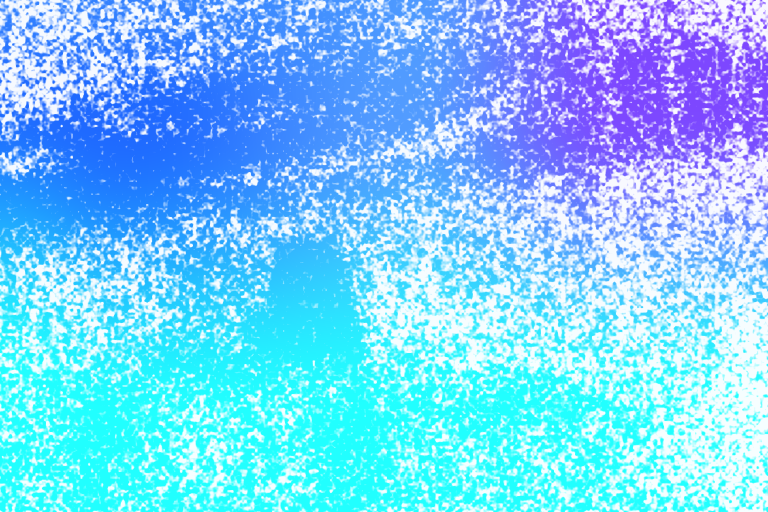
Give the GLSL for this background, as a Shadertoy shader.

```glsl
float hash(vec2 p) {
    vec3 q = fract(p.xyx * vec3(0.1031, 0.1030, 0.0973));
    q += dot(q, q.yzx + 33.33);
    return fract((q.x + q.y) * q.z);
}

float noise(vec2 p) {
    vec2 cell = floor(p), f = fract(p);
    f = f * f * (3.0 - 2.0 * f);
    float low = mix(hash(cell), hash(cell + vec2(1, 0)), f.x);
    float high = mix(hash(cell + vec2(0, 1)), hash(cell + vec2(1, 1)), f.x);
    return mix(low, high, f.y);
}

// Soft ellipse, 1 at its centre
float blob(vec2 p, vec2 centre, vec2 radius) {
    vec2 q = (p - centre) / radius;
    return exp(-dot(q, q));
}

// Paint beneath the white: blue and violet fading down to cyan
vec3 paintColour(vec2 p) {
    vec3 top = mix(vec3(0.12, 0.41, 1.0), vec3(0.32, 0.61, 1.0), smoothstep(0.25, 0.8, p.x));
    top = mix(top, vec3(0.49, 0.28, 1.0), smoothstep(0.8, 1.22, p.x));
    top = mix(top, vec3(0.25, 0.57, 1.0), 0.6 * smoothstep(0.8, 1.0, p.y) * smoothstep(1.0, 0.5, p.x));
    float edgeLift = 0.07 * smoothstep(0.25, 0.0, p.x) + 0.03 * smoothstep(0.5, 1.0, p.x);
    float fade = smoothstep(0.76, 0.18, p.y - edgeLift);
    return mix(top, vec3(0.13, 1.0, 1.0), fade);
}

// Share of white at each place, from 0 to 1
float whiteCover(vec2 p) {
    float x = p.x, y = p.y;

    // Worn areas above and below the sweeping band
    float upper = 0.73 + 0.27 * x - 0.1 * x * x;
    float lower = 0.535 + 0.17 * x - 0.035 * x * x;
    float above = smoothstep(-0.04, 0.06, y - upper);
    float below = smoothstep(-0.05, 0.06, lower - y);
    float side = (x - 0.7) / 0.7;
    float cover = above * (0.43 + 0.32 * side * side);
    cover += below * mix(0.52, 0.63, smoothstep(0.5, 1.1, x)) * mix(0.8, 1.0, smoothstep(0.15, 0.4, y));
    cover += 0.03 + 0.2 * smoothstep(0.5, 0.9, x) * (1.0 - above) * (1.0 - below);

    // Scuffs inside the band
    float scuff = (y - 0.64 - 0.23 * (x - 0.25) * (x - 0.25)) / mix(0.012, 0.036, smoothstep(0.3, 0.65, x));
    cover += 0.52 * exp(-scuff * scuff) * smoothstep(0.2, 0.5, x) * smoothstep(1.02, 0.85, x);
    cover += 0.6 * blob(p, vec2(0.04, 0.685), vec2(0.1, 0.035));
    cover += 0.4 * blob(p, vec2(0.27, 0.755), vec2(0.12, 0.03));
    cover += 0.45 * blob(p, vec2(0.53, 0.775), vec2(0.1, 0.03));
    cover += 0.25 * blob(p, vec2(0.98, 0.82), vec2(0.16, 0.07));
    cover += 0.2 * blob(p, vec2(1.5, 0.8), vec2(0.06, 0.12));

    // Upright scratches through the violet
    float scratch = (fract((x - 1.19) / 0.125 + 0.5) - 0.5) * 0.125 / 0.016;
    cover += 0.3 * exp(-scratch * scratch) * smoothstep(1.12, 1.17, x)
        * smoothstep(0.67, 0.73, y) * smoothstep(0.96, 0.88, y);

    // Denser white
    cover += 0.38 * blob(p, vec2(1.5, 0.17), vec2(0.2, 0.17));
    cover += 0.2 * blob(p, vec2(1.42, 0.64), vec2(0.18, 0.07));
    cover += 0.17 * blob(p, vec2(0.77, 0.37), vec2(0.08, 0.09));
    cover += 0.15 * blob(p, vec2(1.02, 0.3), vec2(0.16, 0.05));
    cover += 0.15 * blob(p, vec2(0.37, 0.14), vec2(0.09, 0.1));
    cover += 0.13 * blob(p, vec2(0.18, 0.43), vec2(0.14, 0.07));

    // Clearer paint
    cover -= 0.3 * blob(p, vec2(0.2, 0.16), vec2(0.09, 0.09));
    cover -= 0.25 * blob(p, vec2(0.44, 0.29), vec2(0.17, 0.06));
    cover -= 0.28 * blob(p, vec2(1.0, 0.21), vec2(0.14, 0.06));
    cover -= 0.25 * blob(p, vec2(0.69, 0.16), vec2(0.08, 0.16));
    cover -= 0.2 * blob(p, vec2(0.4, 0.47), vec2(0.07, 0.06));

    // Clean tapered gap
    float gap = abs(x - 0.605) - 0.055 - 0.23 * (0.53 - y);
    gap = smoothstep(0.02, -0.02, gap) * smoothstep(0.26, 0.33, y) * smoothstep(0.56, 0.5, y);
    return cover * (1.0 - 0.92 * gap);
}

void mainImage(out vec4 fragColor, in vec2 fragCoord) {
    vec2 p = fragCoord / iResolution.y;
    p.x *= 1.5 * iResolution.y / iResolution.x;

    // Uneven patches and faint upright wear
    float cover = whiteCover(p);
    float patches = noise(p * 13.0) + noise(p * 31.0 + 7.0) + noise(p * vec2(70, 9) + 19.0) - 1.5;
    cover += 0.12 * patches * smoothstep(0.02, 0.3, cover);

    // Fine flecks with soft, partly transparent edges
    float grain = 0.55 * noise(p * 150.0) + 0.28 * noise(p * 240.0 + 41.0) + 0.17 * noise(p * 75.0 + 83.0);
    grain = 0.5 + 1.7 * (grain - 0.5);
    float white = smoothstep(-0.2, 0.42, cover - grain);

    vec3 colour = mix(paintColour(p), vec3(0.99, 0.995, 1.0), 0.97 * white);
    fragColor = vec4(colour, 1.0);
}
```
